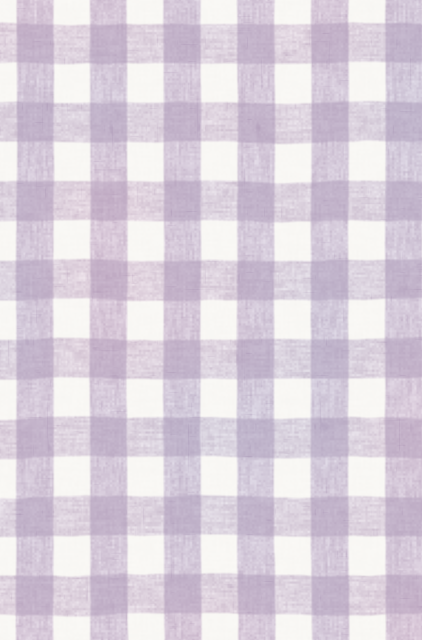
Give the GLSL for this pattern, as a Shadertoy shader.

```glsl
// Lilac and white gingham linen: dyed warp stripes cross dyed weft bands,
// giving four cloth tones. Low-frequency noise bends the bands, and stretched
// value noise along each thread direction makes the woven, slubby surface.

// Layout, as fractions of the canvas (x = warp stripes, y = weft bands)
const vec2 PERIOD = vec2(0.1748, 0.12314);
const vec2 FIRST_CENTER = vec2(0.0830, 0.0703);
const vec2 BAND_FILL = vec2(0.503, 0.500);
const vec2 WANDER = vec2(0.0028, 0.0042);
const float EDGE_FUZZ = 0.012;

// Cloth tones
const vec3 UNDYED = vec3(0.975, 0.970, 0.958);
const vec3 WARP_DYED = vec3(0.835, 0.787, 0.852);
const vec3 WEFT_DYED = vec3(0.868, 0.826, 0.872);
const vec3 BOTH_DYED = vec3(0.762, 0.700, 0.790);
const vec3 PINK_SHIFT = vec3(0.014, -0.006, -0.006);

// Weave
const vec2 THREADS = vec2(190.0, 290.0);
const vec2 SLUB_RUNS = vec2(26.0, 40.0);
const float UNDYED_CONTRAST = 0.010;
const float SINGLE_CONTRAST = 0.085;
const float BOTH_CONTRAST = 0.040;
const float SLUB_DEPTH = 0.035;

// Integer hash of a lattice cell, from 0 to 1
float hash(vec2 cell) {
    uvec2 q = uvec2(ivec2(cell)) * uvec2(1597334673u, 3812015801u);
    uint h = (q.x ^ q.y) * 1597334673u;
    h = (h ^ (h >> 15)) * 2246822519u;
    h ^= h >> 13;
    return float(h >> 8) / 16777216.0;
}

// Smooth value noise, from -1 to 1
float noise(vec2 p) {
    vec2 i = floor(p);
    vec2 f = p - i;
    f = f * f * (3.0 - 2.0 * f);
    float low = mix(hash(i), hash(i + vec2(1, 0)), f.x);
    float high = mix(hash(i + vec2(0, 1)), hash(i + vec2(1, 1)), f.x);
    return 2.0 * mix(low, high, f.y) - 1.0;
}

// Bends the bands slightly, mostly along their own length
vec2 bend(vec2 uv) {
    vec2 drift = vec2(noise(uv * vec2(3.0, 5.0) + 11.0),
                      noise(uv * vec2(6.0, 4.0) + 37.0));
    vec2 ripple = vec2(noise(uv * vec2(9.0, 34.0) + 53.0),
                       noise(uv * vec2(24.0, 9.0) + 71.0));
    return uv + WANDER * (0.7 * drift + 0.3 * ripple);
}

// Coverage of the dyed stripes (x) and bands (y)
vec2 dyedBands(vec2 uv) {
    vec2 phase = fract((uv - FIRST_CENTER) / PERIOD + 0.5) - 0.5;
    vec2 edge = abs(phase) - 0.5 * BAND_FILL;
    vec2 soft = EDGE_FUZZ + 0.7 / (iResolution.xy * PERIOD);
    return 1.0 - smoothstep(-soft, soft, edge);
}

// Brightness of the threads; each dyed direction shows the pale threads over it
float weave(vec2 uv, vec2 dye) {
    float warp = noise(uv * vec2(THREADS.x, SLUB_RUNS.y) + 101.0);
    float weft = noise(uv * vec2(SLUB_RUNS.x, THREADS.y) + 211.0);
    float grain = noise(uv * THREADS + 307.0);
    float cloud = noise(uv * vec2(38.0, 56.0) + 401.0);
    float balance = 0.5 + 0.2 * (dye.x - dye.y);
    return 0.45 * mix(weft, warp, balance) + 0.28 * grain + 0.10 * cloud;
}

// Rare short thick threads, darker than their surroundings
float slubs(vec2 uv) {
    float along = noise(uv * vec2(22.0, 230.0) + 503.0);
    float down = noise(uv * vec2(150.0, 30.0) + 607.0);
    return smoothstep(0.78, 0.96, along) + smoothstep(0.80, 0.97, down);
}

void mainImage(out vec4 fragColor, in vec2 fragCoord) {
    vec2 uv = fragCoord / iResolution.xy;
    vec2 dye = dyedBands(bend(uv));
    float both = dye.x * dye.y;
    float single = dye.x + dye.y - 2.0 * both;
    float anyDye = single + both;

    // Blend the four tones by which thread sets are dyed
    vec3 color = mix(mix(UNDYED, WARP_DYED, dye.x),
                     mix(WEFT_DYED, BOTH_DYED, dye.x), dye.y);

    // Slow drift of the dye toward pink or blue
    color += PINK_SHIFT * anyDye * noise(uv * vec2(4.0, 6.0) + 701.0);

    // Thread texture, strongest where dyed and pale threads mix
    float contrast = UNDYED_CONTRAST + SINGLE_CONTRAST * single + BOTH_CONTRAST * both;
    vec3 threadTint = mix(vec3(1.0), vec3(0.88, 1.12, 0.85), anyDye);
    color += contrast * weave(uv, dye) * threadTint;
    color -= SLUB_DEPTH * anyDye * slubs(uv) * vec3(0.8, 1.0, 0.7);

    fragColor = vec4(clamp(color, 0.0, 1.0), 1.0);
}
```
